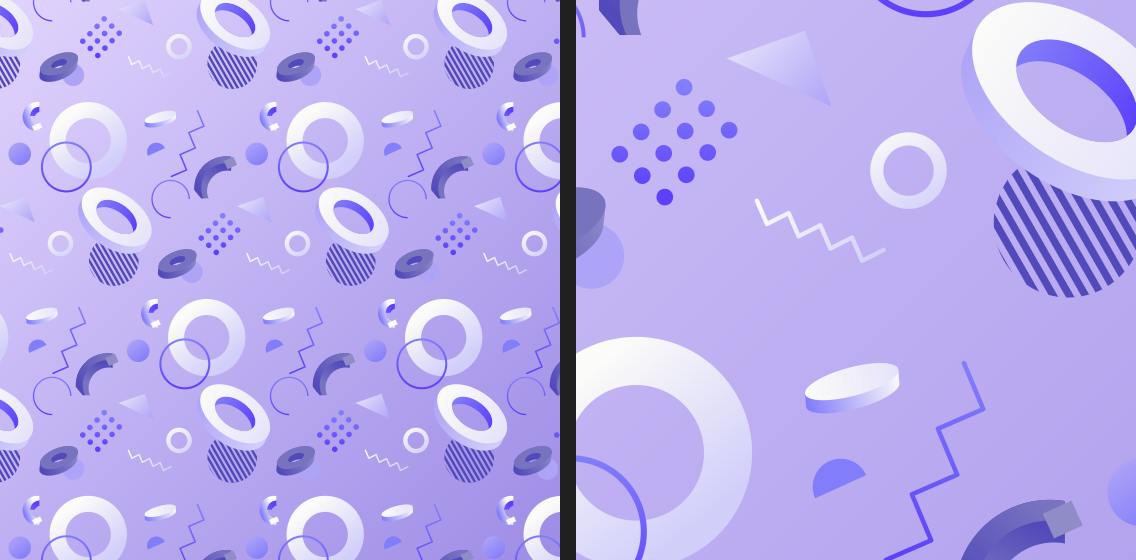
Left: the whole. Right: its middle third, enlarged.
A WebGL 2 fragment shader for this pattern:

```glsl
#version 300 es
precision highp float;
uniform vec2 u_resolution;
out vec4 fragColor;

// Design units: CANVAS of them span the canvas, y runs down
const float CANVAS = 768.;
const vec2 TILE = vec2(325., 270.);
const float ROW_SHIFT = 162.5;
const float HATCH_PERIOD = 6.4, HATCH_WIDTH = 3.4;
const vec3 SKY_LIGHT = vec3(.88, .83, .99);
const vec3 SKY_MID = vec3(.745, .685, .95);
const vec3 SKY_DEEP = vec3(.62, .55, .9);
const vec3 WHITE = vec3(.985, .985, .975);
const vec3 PEARL = vec3(.9, .89, .98);
const vec3 MIST = vec3(.82, .81, .98);
const vec3 LILAC = vec3(.68, .64, .97);
const vec3 IRIS = vec3(.51, .49, .98);
const vec3 VIOLET = vec3(.36, .25, .98);
const vec3 SLATE = vec3(.47, .45, .75);
const vec3 ASH = vec3(.56, .55, .78);
const vec3 INDIGO = vec3(.32, .29, .73);
// Tilts as unit vectors
const vec2 RING_TILT = vec2(.82, .573);
const vec2 DARK_TILT = vec2(.929, -.371);
const vec2 COIN_TILT = vec2(.966, -.257);
const vec2 CUT_TILT = vec2(.91, -.414);
const vec2 HATCH_TILT = vec2(.868, -.497);

vec2 pos, q;
float pixel;
vec3 color;

// Sets q to the offset from the nearest repeat of a centre
void place(float x, float y) {
  q = pos - vec2(x, y);
  q -= floor(q.y / TILE.y + .5) * vec2(ROW_SHIFT, TILE.y);
  q.x -= TILE.x * floor(q.x / TILE.x + .5);
}

// Soft-edged layer, graded from a at -axis to b at +axis
void paint(float d, vec3 a, vec3 b, vec2 axis) {
  float t = clamp(.5 + .5 * dot(q, axis) / dot(axis, axis), 0., 1.);
  color = mix(color, mix(a, b, t), clamp(.5 - d / pixel, 0., 1.));
}

vec2 turn(vec2 v, vec2 axis) { return vec2(dot(v, axis), axis.x * v.y - axis.y * v.x); }
float disc(vec2 v, float r) { return length(v) - r; }
float ring(float r, float width) { return abs(length(q) - r) - .5 * width; }
float box(vec2 v, vec2 size) { v = abs(v) - size; return max(v.x, v.y); }

// Signed distance to the line a-b, positive on its left
float edge(vec2 v, vec2 a, vec2 b) {
  vec2 n = normalize(b - a);
  return dot(v - a, vec2(n.y, -n.x));
}

float segment(vec2 v, vec2 b) { return length(v - b * clamp(dot(v, b) / dot(b, b), 0., 1.)); }

// Repeated strokes a then b, centred on q
float zigzag(vec2 a, vec2 b, float pairs) {
  vec2 s = a + b, v = q + .5 * pairs * s;
  v -= s * clamp(floor(dot(v, s) / dot(s, s)), 0., pairs - 1.);
  return min(segment(v, a), segment(v - a, b));
}

// Ellipse swept along a drop
float swept(vec2 v, vec2 radii, vec2 drop) {
  vec2 h = v / radii, e = drop / radii;
  h -= e * clamp(dot(h, e) / (dot(e, e) + .0001), 0., 1.);
  float k = length(h);
  return k * (k - 1.) / (length(h / radii) + .0001);
}

// Tilted thick ring: graded side, inner wall and face
void thickRing(vec2 tilt, vec2 radii, vec2 drop, float hole, vec3 sideA, vec3 sideB, vec3 wallA, vec3 wallB, vec3 faceA, vec3 faceB) {
  vec2 v = turn(q, tilt), e = turn(drop, tilt), axis = tilt * radii.x;
  float rim = swept(v, radii * hole, vec2(0.));
  float gap = max(rim, swept(v - e, radii * hole, vec2(0.)));
  paint(max(swept(v, radii, e), -gap), sideA, sideB, axis);
  paint(max(rim, -gap), wallA, wallB, axis * .6);
  paint(max(swept(v, radii, vec2(0.)), -rim), faceA, faceB, axis);
}

void main() {
  pixel = CANVAS / min(u_resolution.x, u_resolution.y);
  pos = vec2(gl_FragCoord.x, u_resolution.y - gl_FragCoord.y) * pixel;
  float t = (pos.x + pos.y) / CANVAS;
  color = mix(mix(SKY_LIGHT, SKY_MID, min(t, 1.)), SKY_DEEP, clamp(t - 1., 0., 1.));

  // Flat rings and open arc
  place(121., 193.);
  paint(ring(42., 22.), WHITE, MIST, vec2(27., 33.));
  place(91., 229.);
  paint(ring(33.5, 2.8), IRIS, VIOLET, vec2(0., 34.));
  place(83., 334.);
  paint(ring(14.5, 6.), WHITE, MIST, vec2(12., 20.));
  place(234., 273.);
  paint(max(ring(25.5, 1.8), min(q.x, q.y)), IRIS, VIOLET, vec2(0., 25.));

  // Ball, half disc, triangle
  place(27., 211.);
  paint(disc(q, 15.5), LILAC, IRIS, vec2(10., 14.));
  place(214.5, 208.5);
  paint(max(disc(q, 12.8), turn(q, CUT_TILT).y), IRIS, IRIS, CUT_TILT);
  place(353., 286.);
  vec2 a = vec2(-28., -3.3), b = vec2(7.7, -16.), c = vec2(19.7, 18.7);
  paint(max(edge(q, a, b), max(edge(q, b, c), edge(q, c, a))), PEARL, LILAC, c);

  // Zigzags
  place(253., 197.);
  paint(zigzag(vec2(8.8, 21.), vec2(-20.7, 9.), 3.) - 1.05, IRIS, VIOLET, vec2(-10., 45.));
  place(42.7, 359.);
  paint(zigzag(vec2(4.6, 10.6), vec2(9.9, -5.), 4.) - 1., WHITE, MIST, vec2(29., 11.));

  // Dot lattice
  place(301., 321.);
  a = vec2(-9.8, 10.2);
  b = vec2(10.3, 9.8);
  vec2 cell = floor(vec2(dot(q, a) / dot(a, a) + 2., dot(q, b) / dot(b, b) + 1.5));
  cell = clamp(cell, vec2(0.), vec2(3., 2.)) - vec2(1.5, 1.);
  paint(disc(q - cell.x * a - cell.y * b, 3.8), IRIS, VIOLET, vec2(0., 24.));

  // Hatched disc below the large thick ring
  place(156., 358.);
  float stripe = abs(fract(turn(q, HATCH_TILT).x / HATCH_PERIOD) - .5) * HATCH_PERIOD - .5 * HATCH_WIDTH;
  paint(max(disc(q, 34.), stripe), INDIGO, INDIGO, HATCH_TILT);
  place(160., 297.5);
  thickRing(RING_TILT, vec2(54., 32.), vec2(-5., 10.), .58, LILAC, MIST, IRIS, VIOLET, WHITE, PEARL);

  // Pale disc behind the dark thick ring
  place(263., 373.);
  paint(disc(q, 15.), LILAC, LILAC, CUT_TILT);
  place(243.5, 357.5);
  thickRing(DARK_TILT, vec2(27.5, 13.), vec2(-1., 9.), .42, INDIGO, ASH, INDIGO, INDIGO, SLATE, SLATE);

  // Coin
  place(219.5, 160.5);
  thickRing(COIN_TILT, vec2(22., 6.5), vec2(.5, 6.), .01, IRIS, WHITE, WHITE, PEARL, WHITE, PEARL);

  // Dark arch with a cut end
  place(288., 238.);
  vec2 v = q - vec2(22., 20.);
  float arch = max(disc(v, 43.5), -disc(v - vec2(2., 4.), 28.));
  arch = max(max(arch, edge(v, vec2(-34., 14.), vec2(-44., 2.))), max(v.x - 7., v.y - 14.));
  paint(arch, SLATE, INDIGO, vec2(8., -16.));
  paint(max(arch, -disc(v, 34.)), INDIGO, SLATE, vec2(20., -18.));
  paint(box(turn(v - vec2(6., -34.5), CUT_TILT), vec2(7.2, 6.2)), ASH, ASH, CUT_TILT);

  // Hook with a coloured inner wall
  place(41., 160.);
  v = q - vec2(13., -1.);
  float cut = q.x - 13.;
  paint(max(max(disc(q - vec2(10., 0.), 20.), -disc(v, 12.)), cut), IRIS, WHITE, vec2(8., -3.));
  paint(max(max(disc(v, 12.5), -disc(v - vec2(3., 4.), 10.)), max(cut, v.y)), IRIS, VIOLET, vec2(10., -8.));
  paint(box(turn(q - vec2(10., 14.), CUT_TILT), vec2(6., 3.6)), WHITE, WHITE, CUT_TILT);
  fragColor = vec4(color, 1.);
}
```
